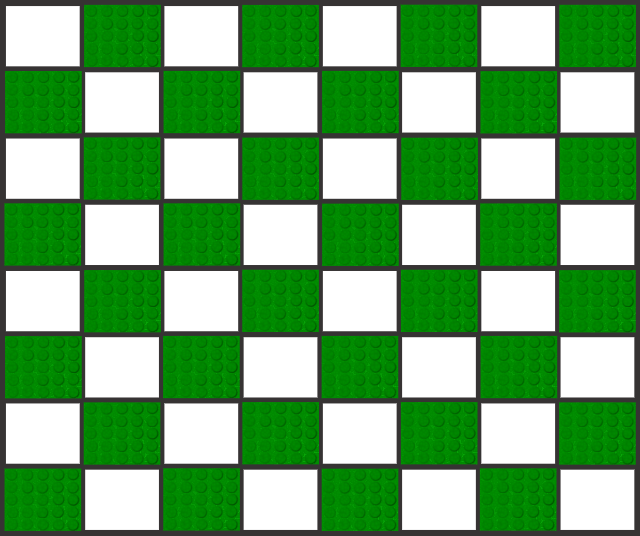
This pattern is drawn by a WebGL 2 fragment shader. Its source:

```glsl
#version 300 es
precision highp float;
// Checkerboard of plain white and studded green tiles set in dark grey grout.

uniform vec2 u_resolution;
out vec4 fragColor;

// Layout: lengths in canvas widths, y measured downwards from the top
const float HEIGHT = 0.836;
const vec2 GRID = vec2(8.0);
const vec2 ORIGIN = vec2(0.0052, 0.0046);
const vec2 PITCH = vec2(0.1238, 0.1033);

// Tile bounds as fractions of one cell
const vec2 WHITE_MIN = vec2(0.033, 0.047);
const vec2 WHITE_MAX = vec2(0.964, 0.957);
const vec2 GREEN_MIN = vec2(0.019, 0.030);
const vec2 GREEN_MAX = vec2(0.986, 0.970);
const float TILE_SHIFT = 0.010;

// Relief of the green tiles
const float STUDS = 5.0;
const float STUD_RADIUS = 0.35;
const float STUD_SQUASH = 0.81;
const float RIM_WIDTH = 0.055;
const float GRAIN_SCALE = 26.0;

const vec3 GROUT = vec3(0.21, 0.20, 0.20);
const vec3 WHITE = vec3(1.0);
const vec3 GREEN = vec3(0.0, 0.53, 0.0);

float hash(vec2 p) {
    vec3 q = fract(vec3(p.xyx) * 0.1031);
    q += dot(q, q.yzx + 33.33);
    return fract((q.x + q.y) * q.z);
}

vec2 hash2(vec2 p) {
    return vec2(hash(p + 3.7), hash(p.yx + 19.1));
}

// Distance to the nearest scattered point
float cellular(vec2 p) {
    vec2 id = floor(p);
    float nearest = 2.0;
    for (int y = -1; y <= 1; y++) {
        for (int x = -1; x <= 1; x++) {
            vec2 c = id + vec2(x, y);
            nearest = min(nearest, length(c + hash2(c) - p));
        }
    }
    return nearest;
}

// Antialiased coverage of a box given in cell fractions
float boxCover(vec2 local, vec2 lo, vec2 hi, float pixel) {
    vec2 d = max(lo - local, local - hi) * PITCH;
    return clamp(0.5 - max(d.x, d.y) / pixel, 0.0, 1.0);
}

// Embossed green surface, t in 0..1 across the tile
vec3 studdedGreen(vec2 t) {
    vec2 g = t * STUDS;
    vec2 id = clamp(floor(g), 0.0, STUDS - 1.0);
    vec2 f = g - id - 0.5 + (hash2(id) - 0.5) * 0.08;
    f.y *= STUD_SQUASH;

    float dist = length(f);
    float edge = dist - STUD_RADIUS;
    float rim = exp(-edge * edge / (RIM_WIDTH * RIM_WIDTH));
    float facing = dot(f, vec2(0.6, 0.8)) / max(dist, 0.001);
    float wear = mix(0.35, 1.0, t.x) * mix(0.6, 1.3, hash(id + 7.0));
    float inside = 1.0 - smoothstep(-0.06, 0.06, edge);

    // Shadowed rim, slightly darker top, bright scuffs in the gaps
    float shade = -rim * wear * (0.095 + 0.08 * facing) - 0.022 * inside;
    float grain = cellular(t * vec2(GRAIN_SCALE, GRAIN_SCALE * STUD_SQUASH));
    float waves = sin(t.x * 31.0 + 2.0 * sin(t.y * 23.0)) * sin(t.y * 37.0 + t.x * 11.0);
    float scuff = smoothstep(0.55, 0.85, grain + 0.12 * waves);
    shade += (0.45 - grain) * 0.05;
    shade += scuff * (1.0 - inside) * mix(0.06, 0.15, t.x * t.y);

    float glow = max(shade, 0.0);
    return max(GREEN + vec3(0.3 * glow, shade + 0.012, 0.3 * glow), 0.0);
}

void main() {
    vec2 uv = gl_FragCoord.xy / u_resolution;
    vec2 p = vec2(uv.x, (1.0 - uv.y) * HEIGHT);
    float pixel = 1.0 / u_resolution.x;

    vec2 grid = (p - ORIGIN) / PITCH;
    vec2 cell = clamp(floor(grid), vec2(0.0), GRID - 1.0);
    vec2 local = grid - cell;
    vec3 color = GROUT;

    if (mod(cell.x + cell.y, 2.0) < 0.5) {
        color = mix(color, WHITE, boxCover(local, WHITE_MIN, WHITE_MAX, pixel));
    } else {
        // Hand-laid tiles sit a little off centre
        local -= (hash2(cell) - 0.5) * TILE_SHIFT;
        vec2 t = (local - GREEN_MIN) / (GREEN_MAX - GREEN_MIN);
        color = mix(color, studdedGreen(t), boxCover(local, GREEN_MIN, GREEN_MAX, pixel));
    }
    fragColor = vec4(color, 1.0);
}
```
